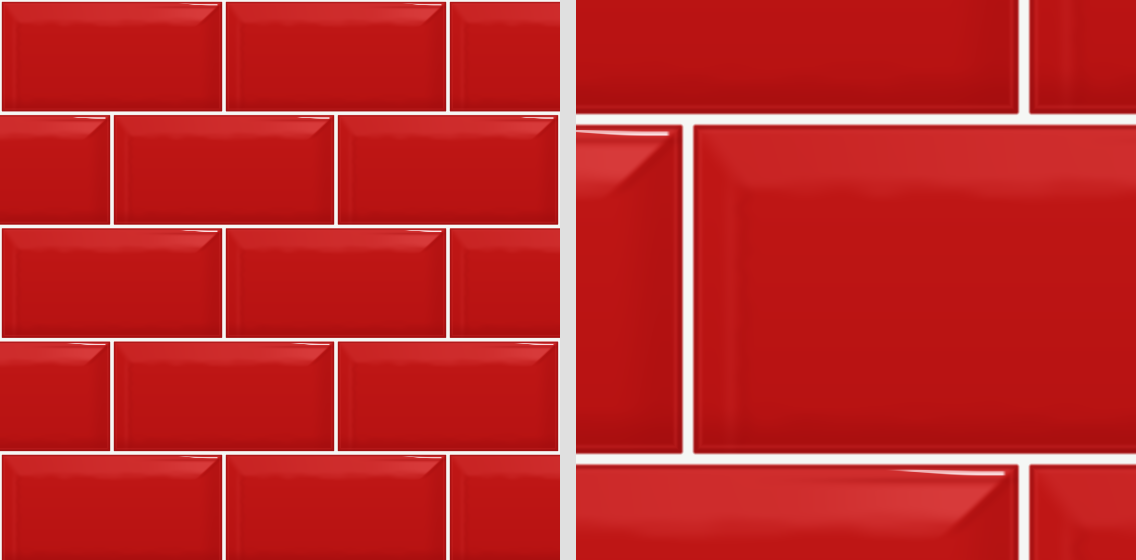
Left, the full canvas; right, a detail of the centre.
Reproduce this texture procedurally as a WebGL 2 fragment shader.

```glsl
#version 300 es
precision highp float;
// Glossy red bevelled wall tiles in a half-offset running bond with white grout.

uniform vec2 u_resolution;
out vec4 fragColor;

// Layout, in canvas units
const vec2 PITCH = vec2(0.4, 0.2022);
const float GROUT_WIDTH = 0.0064;
const float CORNER_RADIUS = 0.0015;
const float EDGE_SOFTNESS = 0.0011;
const float BEVEL_LEFT = 0.030;
const float BEVEL_RIGHT = 0.043;
const float BEVEL_TOP = 0.041;
const float BEVEL_BOTTOM = 0.032;

// Highlight along the top edge, measured from the right and top edges
const float GLINT_START = 0.007;
const float GLINT_END = 0.080;
const float GLINT_DEPTH = 0.0052;
const float GLINT_THICKNESS = 0.0019;

// Colours
const vec3 GROUT = vec3(0.96, 0.97, 0.96);
const vec3 FACE_TOP = vec3(0.755, 0.090, 0.085);
const vec3 FACE_BOTTOM = vec3(0.715, 0.070, 0.070);
const vec3 SHEEN = vec3(0.82, 0.19, 0.19);
const vec3 SHADE = vec3(0.62, 0.045, 0.050);
const vec3 RIM = vec3(0.60, 0.060, 0.070);
const vec3 GLINT = vec3(1.0, 0.94, 0.95);

float hash(vec2 p) {
    return fract(sin(dot(p, vec2(127.1, 311.7))) * 43758.5453);
}

float noise(vec2 p) {
    vec2 i = floor(p), f = fract(p);
    f = f * f * (3.0 - 2.0 * f);
    return mix(mix(hash(i), hash(i + vec2(1, 0)), f.x),
               mix(hash(i + vec2(0, 1)), hash(i + vec2(1, 1)), f.x), f.y);
}

float roundedBox(vec2 p, vec2 halfSize, float radius) {
    vec2 d = abs(p) - halfSize + radius;
    return length(max(d, 0.0)) + min(max(d.x, d.y), 0.0) - radius;
}

// Soft line of the given half width around zero
float softLine(float d, float width) {
    return exp(-d * d / (width * width));
}

// Enamel colour at p, measured from the top left corner of a tile
vec3 enamel(vec2 p, vec2 size) {
    float left = p.x, top = p.y;
    float right = size.x - p.x, bottom = size.y - p.y;
    float wobble = noise(p * vec2(45.0, 120.0)) - 0.5;
    vec3 color = mix(FACE_TOP, FACE_BOTTOM, top / size.y);

    // Side bevels: a faint ridge on the left, a darker slope on the right
    float below = smoothstep(0.02, 0.05, top);
    float ridge = softLine(left - BEVEL_LEFT + 0.006 * wobble, 0.004);
    color = mix(color, SHADE, 0.16 * ridge * below);
    color = mix(color, SHEEN, 0.20 * softLine(left - 0.022, 0.004) * below);
    float mitre = right / BEVEL_RIGHT - top / BEVEL_TOP;
    float rightSlope = smoothstep(BEVEL_RIGHT, 0.012, right) * smoothstep(0.08, -0.08, mitre);
    color = mix(color, SHADE, 0.30 * rightSlope);

    // Bottom bevel falls into shade
    float bottomSlope = smoothstep(BEVEL_BOTTOM + 0.01 * wobble, 0.004, bottom);
    color = mix(color, SHADE, 0.55 * bottomSlope);

    // Top bevel: a broad sheen, strongest towards the right, cut off by the mitres
    float lowerEdge = BEVEL_TOP + 0.006 * wobble;
    float band = smoothstep(lowerEdge + 0.006, lowerEdge - 0.012, top);
    float cut = smoothstep(-0.06, 0.10, mitre)
              * smoothstep(-0.25, 0.35, left / BEVEL_LEFT - top / BEVEL_TOP);
    float along = mix(0.50, 0.85, smoothstep(0.0, 0.6, left / size.x));
    color = mix(color, SHEEN, band * cut * along);

    // Brighter reflection pooling near the right mitre
    float pool = smoothstep(0.15, 0.035, right) * smoothstep(0.010, 0.016, top)
               * smoothstep(0.037, 0.025, top + 0.006 * wobble);
    color = mix(color, vec3(0.87, 0.27, 0.27), 0.55 * pool * cut);
    color = mix(color, SHADE, 0.30 * softLine(top - 0.0095, 0.002) * smoothstep(0.16, 0.06, right));
    float mitreSpan = smoothstep(0.004, 0.012, top) * smoothstep(0.046, 0.035, top);
    color = mix(color, SHADE, 0.28 * softLine(mitre + 0.12, 0.10) * mitreSpan);

    // Thin glint, tapering to the left
    float taper = smoothstep(GLINT_END, 0.030, right);
    float thickness = GLINT_THICKNESS * mix(0.35, 1.0, taper);
    float bend = GLINT_DEPTH - 0.0018 * smoothstep(0.02, GLINT_END, right);
    float glint = smoothstep(thickness, 0.3 * thickness, abs(top - bend))
                * smoothstep(GLINT_START, GLINT_START + 0.003, right)
                * smoothstep(GLINT_END, GLINT_END - 0.02, right);
    return mix(color, GLINT, glint);
}

void main() {
    vec2 uv = gl_FragCoord.xy / u_resolution;
    vec2 fromTop = vec2(uv.x, 1.0 - uv.y);

    // Running bond: every second row moves by half a tile
    float row = floor(fromTop.y / PITCH.y);
    fromTop.x += 0.5 * PITCH.x * mod(row, 2.0);
    vec2 cell = fract(fromTop / PITCH) * PITCH;
    vec2 size = PITCH - GROUT_WIDTH;
    float edge = roundedBox(cell - 0.5 * PITCH, 0.5 * size, CORNER_RADIUS);

    // Enamel with a dark rim and a faint lighter line inside it
    vec3 color = enamel(cell - 0.5 * GROUT_WIDTH, size);
    color = mix(color, SHEEN, 0.30 * softLine(edge + 0.0042, 0.0013));
    color = mix(color, RIM, 0.60 * softLine(edge + 0.0016, 0.0013));

    float soft = max(EDGE_SOFTNESS, 0.7 / u_resolution.y);
    color = mix(color, GROUT, smoothstep(-soft, soft, edge));
    fragColor = vec4(color, 1.0);
}
```
